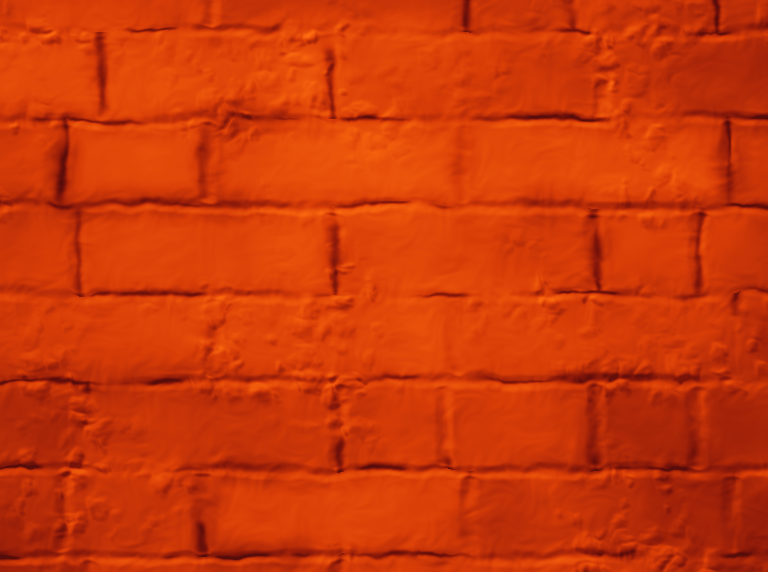
A Shadertoy shader for this texture:

```glsl
// Painted brick wall in running bond under thick, lumpy orange paint.
// A height field (half-buried joints, cellular clots, layered-sine relief) is
// lit from the upper left, then shaded through a ramp of three oranges.

const vec2 BRICK_SIZE = vec2(0.444, 0.153);   // in canvas heights
const vec2 BOND_ORIGIN = vec2(0.156, 0.028);
const vec2 LIGHT_DIR = vec2(-0.5, 0.86);
const vec3 SHADOW_RED = vec3(0.34, 0.05, 0.04);
const vec3 PAINT_ORANGE = vec3(0.85, 0.24, 0.028);
const vec3 LIT_ORANGE = vec3(1.0, 0.43, 0.06);

float hash(vec2 p) {
    return fract(sin(dot(p, vec2(127.1, 311.7))) * 4375.85);
}

// Layered, rotated sine products, roughly -1 to 1
float ripples(vec2 p) {
    float sum = 0.0, amplitude = 0.75;
    for (int i = 0; i < 4; i++) {
        p = mat2(0.8, 0.6, -0.6, 0.8) * p * 1.7 + 1.3;
        p += 0.35 * sin(p.yx * 1.3);
        sum += amplitude * sin(p.x + sin(p.y * 0.7)) * cos(p.y);
        amplitude *= 0.6;
    }
    return sum;
}

// Cellular field of rounded clots with random radii
float clots(vec2 p) {
    vec2 cell = floor(p);
    float height = 0.0;
    for (int y = -1; y <= 1; y++)
    for (int x = -1; x <= 1; x++) {
        vec2 id = cell + vec2(x, y);
        vec2 center = id + vec2(hash(id), hash(id + 17.0));
        float radius = 0.25 + 0.45 * hash(id + 41.0);
        vec2 d = (p - center) / radius;
        float bump = max(0.0, 1.0 - dot(d, d));
        height = max(height, radius * bump * bump);
    }
    return height;
}

// Distances to the nearest upright and level joint; id names the brick
vec2 jointDistances(vec2 p, out vec2 id) {
    vec2 grid = (p - BOND_ORIGIN) / BRICK_SIZE;
    float row = floor(grid.y);
    grid.x -= 0.5 * (1.0 - mod(row, 2.0));
    float seam = floor(grid.x + 0.5);
    float offset = grid.x - seam - 0.1 * (hash(vec2(seam, row)) - 0.5);
    id = vec2(offset < 0.0 ? seam - 1.0 : seam, row);
    // Some bricks are cut in two
    float cut = hash(id + 31.0) > 0.6 ? abs(grid.x - id.x - 0.4) : 1.0;
    float level = 0.5 - abs(fract(grid.y) - 0.5);
    return vec2(min(abs(offset), cut), level) * BRICK_SIZE;
}

// x: surface height, y: crack darkness, z: tone of the brick and its rim
vec3 wallSurface(vec2 p) {
    // Ragged joint lines: slow drift plus short kinks
    vec2 drift = vec2(ripples(p * 8.0), ripples(p * 8.0 + 4.7));
    vec2 kinks = vec2(ripples(p * 28.0 + 2.1), ripples(p * 28.0 + 8.3));
    vec2 id;
    vec2 d = jointDistances(p + 0.006 * drift + 0.003 * kinks, id);
    float inside = smoothstep(0.0, 0.05, min(d.x, d.y));

    // Joints are buried under paint for stretches of their length
    float bare = smoothstep(-0.5, 0.4, ripples(p * 5.0 + 2.0));
    vec2 groove = 1.0 - smoothstep(vec2(0.0), vec2(0.021, 0.015), d);
    groove.x *= 1.3 * smoothstep(0.0, 0.015, d.y);
    float joint = max(groove.x, groove.y) * mix(0.3, 1.0, bare);

    // Open cracks, short and of uneven width
    float swell = 1.0 + 0.5 * ripples(p * 14.0 + 7.0);
    vec2 slit = exp(-pow(d / (vec2(0.007, 0.0038) * max(swell, 0.3)), vec2(2.0)));
    float openLevel = smoothstep(-0.05, 0.6, ripples(p * 7.0 + 9.0));
    float openUpright = smoothstep(-0.1, 0.6, ripples(p * 7.0 + 5.0));
    float crack = max(slit.y * openLevel, slit.x * openUpright);

    // Paint gathers along joints; brick faces stay smoother
    float rough = mix(1.0, 0.15 + 0.4 * hash(id + 7.0), inside);
    float cluster = smoothstep(-0.2, 0.6, ripples(p * 5.0 + 13.0));
    vec2 bent = p + 0.01 * kinks;
    float height = -0.0055 * joint;
    height += rough * cluster * 0.36 * clots(bent * 24.0) / 24.0;
    height += 0.0028 * rough * ripples(p * 20.0);
    height += 0.0016 * ripples(p * 6.0 + 6.0);
    float grime = (1.0 - inside) * smoothstep(-0.1, 0.8, ripples(p * 4.0 + 21.0));
    float brickTone = 0.2 * (hash(id + 53.0) - 0.5) * inside;
    return vec3(height, crack, brickTone - 0.14 * grime);
}

void mainImage(out vec4 fragColor, in vec2 fragCoord) {
    vec2 p = fragCoord / iResolution.y;
    vec2 fromCenter = fragCoord / iResolution.xy - vec2(0.43, 0.58);

    // Slope by finite differences, then directional light
    vec2 stepSize = vec2(0.005, 0.0);
    vec3 surface = wallSurface(p);
    vec2 slope = vec2(wallSurface(p + stepSize.xy).x,
                      wallSurface(p + stepSize.yx).x) - surface.x;
    slope /= stepSize.x;
    float light = clamp(-dot(slope, LIGHT_DIR), -0.8, 0.8);

    // Tone: relief, brick variation, broad stains, cracks, corner falloff
    float tone = 0.665 + 0.4 * light + surface.z;
    tone += 0.08 * ripples(p * 2.2) + 0.06 * ripples(p * 5.0 + 3.0);
    tone -= 0.42 * surface.y + 0.55 * dot(fromCenter, fromCenter);

    // Greens fall off faster than reds in the shade
    float shade = clamp(tone / 0.6, 0.0, 1.0);
    vec3 color = mix(SHADOW_RED, PAINT_ORANGE, pow(vec3(shade), vec3(1.0, 1.5, 1.0)));
    color = mix(color, LIT_ORANGE, clamp((tone - 0.6) / 0.4, 0.0, 1.0));
    fragColor = vec4(color, 1.0);
}
```
